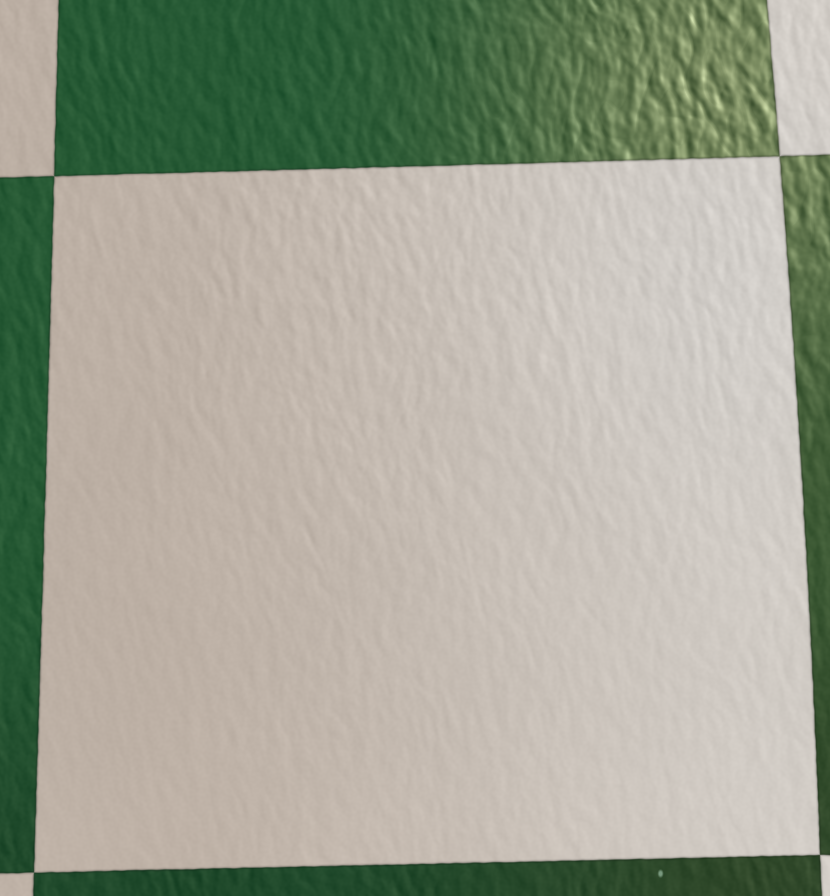
Give the GLSL for this texture, as a Shadertoy shader.

```glsl
// Embossed vinyl checkerboard: one pale tile framed by green, lit from the upper right.
#define CANVAS_SHAPE vec2(0.926, 1.0)
#define GRAIN_SCALE vec2(64.0, 31.0)
#define GRAIN_WARP 0.012
#define RELIEF_STEP vec2(0.0019, 0.0010)
#define PALE_RELIEF 0.10
#define GREEN_RELIEF 0.10
#define GLOSS_RELIEF 0.42
#define GLOSS_CENTER vec2(0.82, 0.90)
#define GLOSS_SPREAD vec2(0.25, 0.29)
#define SEAM_WIDTH 0.0016
#define SEAM_DEPTH 0.22

vec2 hashGradient(vec2 cell) {
    vec3 q = fract(vec3(cell.xyx) * vec3(0.1031, 0.1030, 0.0973));
    q += dot(q, q.yzx + 33.33);
    float angle = 6.2832 * fract((q.x + q.y) * q.z);
    return vec2(cos(angle), sin(angle));
}

float gradientNoise(vec2 p) {
    vec2 i = floor(p), f = fract(p);
    vec2 u = f * f * f * (f * (f * 6.0 - 15.0) + 10.0);
    float a = dot(hashGradient(i), f);
    float b = dot(hashGradient(i + vec2(1, 0)), f - vec2(1, 0));
    float c = dot(hashGradient(i + vec2(0, 1)), f - vec2(0, 1));
    float d = dot(hashGradient(i + vec2(1, 1)), f - vec2(1, 1));
    return mix(mix(a, b, u.x), mix(c, d, u.x), u.y);
}

// Soft crease leaning along a short bowed line
float crease(vec2 p, vec2 center, float lean, float halfLength) {
    vec2 q = p - center;
    float across = q.x + lean * q.y - 3.0 * q.y * q.y;
    return exp(-pow(across / 0.004, 2.0) - pow(q.y / halfLength, 2.0));
}

// Leather height: stretched wrinkles, finer pores and a few creases
float leatherHeight(vec2 p) {
    vec2 bend = vec2(gradientNoise(p * 9.0), gradientNoise(p * 9.0 + 37.0));
    vec2 q = p + GRAIN_WARP * bend;
    q.x += 0.16 * q.y;
    float wrinkles = gradientNoise(q * GRAIN_SCALE);
    float ridges = 0.5 - abs(gradientNoise(q * GRAIN_SCALE * 0.8 + 71.0));
    float pores = gradientNoise(q * vec2(125.0, 85.0) + 19.0);
    float folds = crease(p, vec2(0.347, 0.397), 0.38, 0.035)
                + 0.5 * crease(p, vec2(0.325, 0.76), -0.15, 0.04)
                + 0.4 * crease(p, vec2(0.655, 0.32), 0.8, 0.03);
    return 0.7 * wrinkles + 0.55 * ridges + 0.25 * pores + 0.5 * folds;
}

vec3 paleVinyl(vec2 p, float relief) {
    float light = smoothstep(0.05, 0.95, p.x + 0.16 * (p.y - 0.5));
    vec3 color = mix(vec3(0.735, 0.685, 0.640), vec3(0.820, 0.800, 0.775), light);
    float sheen = exp(-dot((p - vec2(0.80, 0.68)) / 0.24, (p - vec2(0.80, 0.68)) / 0.24));
    color += sheen * vec3(0.004, 0.010, 0.016);
    color += 0.012 * (1.0 - smoothstep(0.0, 0.3, p.y));
    float wear = mix(0.5, 1.0, smoothstep(0.15, 0.85, p.y));
    wear *= mix(0.55, 1.0, smoothstep(0.10, 0.40, p.x));
    return color + PALE_RELIEF * wear * relief;
}

vec3 greenVinyl(vec2 p, float relief) {
    vec2 q = (p - GLOSS_CENTER) / GLOSS_SPREAD;
    float gloss = exp(-dot(q, q));
    vec3 color = mix(vec3(0.150, 0.350, 0.205), vec3(0.230, 0.345, 0.200), smoothstep(0.3, 0.9, p.x));
    color *= mix(0.82, 1.0, smoothstep(0.0, 0.4, p.y));
    color = mix(color, vec3(0.500, 0.560, 0.390), 0.88 * gloss);
    float glint = max(relief, 0.0);
    color += (GREEN_RELIEF + GLOSS_RELIEF * gloss) * relief * vec3(1.0, 0.95, 0.8);
    return color + 0.5 * gloss * glint * glint;
}

void mainImage(out vec4 fragColor, in vec2 fragCoord) {
    vec2 p = fragCoord / iResolution.xy * CANVAS_SHAPE;
    float soft = max(0.0011, 0.8 / iResolution.y);

    // Signed distances to the four slightly skewed tile borders
    float ragged = 0.0008 * gradientNoise(p * 90.0);
    float left = p.x - (0.0370 + 0.0315 * p.y - 0.0030 * p.y * p.y) + ragged;
    float right = 0.9167 - 0.0350 * p.y - 0.0262 * p.y * p.y - p.x + ragged;
    float bottom = p.y - (0.0252 + 0.0224 * p.x) + ragged;
    float top = 0.8017 + 0.0275 * p.x - p.y + ragged;
    float insideX = smoothstep(-soft, soft, min(left, right));
    float insideY = smoothstep(-soft, soft, min(bottom, top));
    float pale = mix(1.0 - insideY, insideY, insideX);

    // Emboss by comparing heights along the light
    float relief = leatherHeight(p + RELIEF_STEP) - leatherHeight(p - RELIEF_STEP);
    vec3 color = mix(greenVinyl(p, relief), paleVinyl(p, relief), pale);

    // Dark seam, broad mottling and fine film grain
    float border = min(min(abs(left), abs(right)), min(abs(bottom), abs(top)));
    color *= 1.0 - SEAM_DEPTH * exp(-pow(border / SEAM_WIDTH, 2.0));
    color += 0.010 * gradientNoise(p * 7.0) + 0.012 * gradientNoise(p * 240.0);

    // Small chip of pale paint on the lower strip
    float chip = length((p - vec2(0.737, 0.025)) * vec2(1.0, 0.7));
    color = mix(color, vec3(0.55, 0.68, 0.58), 0.8 * (1.0 - smoothstep(0.001, 0.004, chip)));

    fragColor = vec4(clamp(color, 0.0, 1.0), 1.0);
}
```
